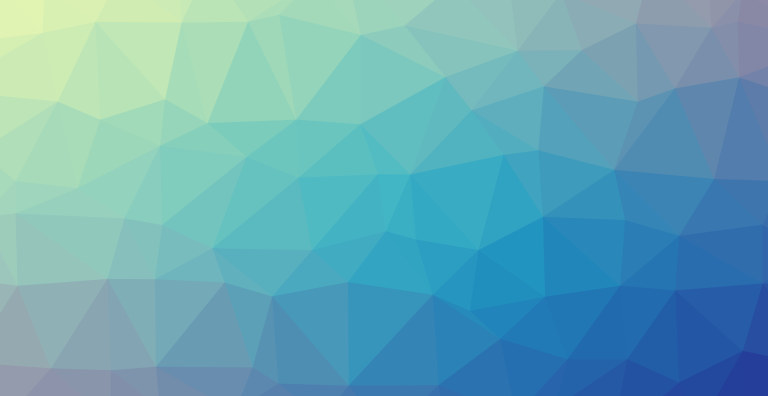
Reproduce this background procedurally as a WebGL 1 fragment shader.

```glsl
precision highp float;
// Low-poly mesh of flat triangles, fading from pale yellow through teal to deep blue.

uniform vec2 u_resolution;

#define ROWS 6.0                 // mesh cells over the canvas height
#define JITTER 0.78              // vertex scatter, as a share of a cell
#define SEED vec2(3.0, 17.0)     // picks the scatter
#define RAMP_START vec2(0.0, 0.4)  // ramp position at the left and top
#define RAMP_END vec2(6.0, 5.6)    // ramp position at the right and bottom

// Random pair in 0..1 for a lattice cell
vec2 hash2(vec2 cell) {
    cell += SEED;
    vec2 phase = vec2(dot(cell, vec2(127.1, 311.7)), dot(cell, vec2(269.5, 183.3)));
    return fract(sin(phase) * 43758.5453);
}

vec2 meshVertex(vec2 cell) {
    return cell + 0.5 + JITTER * (hash2(cell) - 0.5);
}

// Seven colour stops, one unit apart
vec3 ramp(float t) {
    vec3 c = vec3(0.929, 0.973, 0.694);
    c = mix(c, vec3(0.780, 0.914, 0.706), clamp(t, 0.0, 1.0));
    c = mix(c, vec3(0.498, 0.804, 0.733), clamp(t - 1.0, 0.0, 1.0));
    c = mix(c, vec3(0.255, 0.714, 0.769), clamp(t - 2.0, 0.0, 1.0));
    c = mix(c, vec3(0.114, 0.569, 0.753), clamp(t - 3.0, 0.0, 1.0));
    c = mix(c, vec3(0.133, 0.369, 0.659), clamp(t - 4.0, 0.0, 1.0));
    return mix(c, vec3(0.145, 0.204, 0.580), clamp(t - 5.0, 0.0, 1.0));
}

// Cube-rooted XYZ, where a linear mix equals a mix in CIE Lab
vec3 toPerceptual(vec3 rgb) {
    mat3 rgbToXyz = mat3(0.4124, 0.2126, 0.0193,
                         0.3576, 0.7152, 0.1192,
                         0.1805, 0.0722, 0.9505);
    return pow(rgbToXyz * pow(rgb, vec3(2.2)), vec3(1.0 / 3.0));
}

vec3 fromPerceptual(vec3 p) {
    mat3 xyzToRgb = mat3(3.2406, -0.9689, 0.0557,
                        -1.5372, 1.8758, -0.2040,
                        -0.4986, 0.0415, 1.0570);
    return pow(max(xyzToRgb * (p * p * p), 0.0), vec3(1.0 / 2.2));
}

// Equal blend of a horizontal and a vertical ramp; uv has its origin at the lower left
vec3 fieldColor(vec2 uv) {
    vec2 t = mix(RAMP_START, RAMP_END, vec2(uv.x, 1.0 - uv.y));
    return fromPerceptual(0.5 * (toPerceptual(ramp(t.x)) + toPerceptual(ramp(t.y))));
}

// Signed distance to the line a-b, positive on its left
float edgeDistance(vec2 p, vec2 a, vec2 b) {
    vec2 along = normalize(b - a);
    return dot(p - a, vec2(-along.y, along.x));
}

// Colour of one counter-clockwise triangle, weighted by its pixel coverage in w
vec4 facet(vec2 p, vec2 a, vec2 b, vec2 c, vec2 meshSize, float pixel) {
    float inside = min(edgeDistance(p, a, b), min(edgeDistance(p, b, c), edgeDistance(p, c, a)));
    float coverage = clamp(0.5 + inside / pixel, 0.0, 1.0);
    if (coverage <= 0.0) return vec4(0.0);
    vec2 centroid = (a + b + c) / 3.0;
    return vec4(fieldColor(centroid / meshSize), 1.0) * coverage;
}

void main() {
    float pixel = ROWS / u_resolution.y;
    vec2 p = gl_FragCoord.xy * pixel;
    vec2 meshSize = u_resolution * pixel;
    vec2 home = floor(p - 0.5);
    vec4 sum = vec4(0.0);

    // Nearby quads, each split along its shorter diagonal
    for (int j = -1; j <= 1; j++) {
        for (int i = -1; i <= 1; i++) {
            vec2 cell = home + vec2(float(i), float(j));
            vec2 a = meshVertex(cell);
            vec2 b = meshVertex(cell + vec2(1.0, 0.0));
            vec2 c = meshVertex(cell + vec2(1.0, 1.0));
            vec2 d = meshVertex(cell + vec2(0.0, 1.0));
            if (distance(a, c) < distance(b, d)) {
                sum += facet(p, a, b, c, meshSize, pixel);
                sum += facet(p, a, c, d, meshSize, pixel);
            } else {
                sum += facet(p, a, b, d, meshSize, pixel);
                sum += facet(p, b, c, d, meshSize, pixel);
            }
        }
    }

    vec3 color = sum.w > 0.001 ? sum.rgb / sum.w : fieldColor(p / meshSize);
    gl_FragColor = vec4(color, 1.0);
}
```
